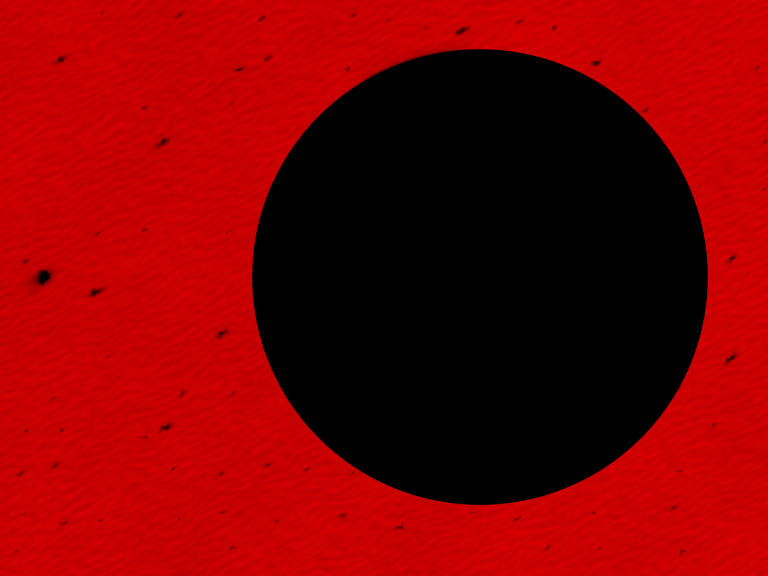
Write a WebGL 2 fragment shader that draws this background.

```glsl
#version 300 es
precision highp float;

uniform vec2 u_resolution;
out vec4 fragColor;

const vec3 DEEP_RED = vec3(0.785, 0.0, 0.002);
const vec2 DISC_CENTER = vec2(0.8333, 0.519);
const float DISC_RADIUS = 0.3955;
const float GRAIN_ANGLE = 0.55;

// Main pits: position and half length
const int PIT_COUNT = 12;
const vec3 PITS[PIT_COUNT] = vec3[](
    vec3(0.167, 0.493, 0.018), vec3(0.384, 0.420, 0.016),
    vec3(0.288, 0.257, 0.016), vec3(0.300, 0.184, 0.008),
    vec3(0.283, 0.752, 0.017), vec3(0.415, 0.880, 0.012),
    vec3(0.104, 0.896, 0.015), vec3(0.802, 0.946, 0.015),
    vec3(1.035, 0.891, 0.012), vec3(1.271, 0.550, 0.012),
    vec3(1.269, 0.377, 0.015), vec3(0.693, 0.085, 0.009));

vec2 hash2(vec2 p) {
    vec3 q = fract(p.xyx * vec3(0.1031, 0.1030, 0.0973));
    q += dot(q, q.yzx + 33.33);
    return fract((q.xx + q.yz) * q.zy);
}

vec2 rotate(vec2 p, float angle) {
    float c = cos(angle), s = sin(angle);
    return vec2(c * p.x + s * p.y, c * p.y - s * p.x);
}

float cornerSlope(vec2 cell, vec2 offset) {
    float angle = 6.2832 * hash2(cell).x;
    return dot(vec2(cos(angle), sin(angle)), offset);
}

float gradientNoise(vec2 p) {
    vec2 i = floor(p), f = p - i;
    vec2 u = f * f * f * (f * (f * 6.0 - 15.0) + 10.0);
    vec2 e = vec2(1.0, 0.0);
    float low = mix(cornerSlope(i, f), cornerSlope(i + e, f - e), u.x);
    float high = mix(cornerSlope(i + e.yx, f - e.yx), cornerSlope(i + 1.0, f - 1.0), u.x);
    return mix(low, high, u.y);
}

// Fine stretched grain, lit from one side like an embossed surface
float grain(vec2 p, float angle) {
    vec2 q = rotate(p, angle);
    q.y += 0.012 * gradientNoise(p * 14.0);
    vec2 s = q * vec2(38.0, 105.0) + 40.0;
    float relief = gradientNoise(s) - gradientNoise(s + vec2(0.2, 0.5));
    return 0.6 * relief + 0.45 * gradientNoise(s * 1.9 + 17.0);
}

// Soft dark mark stretched along the grain
float pit(vec2 offset, float size, float angle, float stretch) {
    vec2 q = rotate(offset, angle) / (size * vec2(1.0, 1.0 / stretch));
    return exp(-1.6 * dot(q, q));
}

// Small random pits, one candidate per cell
float scatteredPits(vec2 p, float density, float chance, float angle) {
    vec2 cell = floor(p * density);
    vec2 pick = hash2(cell + 7.0);
    vec2 center = (cell + 0.3 + 0.4 * hash2(cell + 31.0)) / density;
    float size = mix(0.004, 0.009, pick.y);
    return step(pick.x, chance) * pit(p - center, size, angle, 2.2);
}

void main() {
    vec2 p = gl_FragCoord.xy / u_resolution.y;
    float pixel = 1.0 / u_resolution.y;

    // Red surface with broad mottling and fine grain
    float steepness = 0.3 * smoothstep(0.9, 1.3, p.x) * p.y;
    float tone = 1.0 + 0.14 * grain(p, GRAIN_ANGLE);
    tone += 0.035 * gradientNoise(p * 5.0) + 0.03 * gradientNoise(rotate(p, GRAIN_ANGLE) * vec2(12.0, 28.0));
    tone += 0.025 * smoothstep(0.3, 1.2, p.x) - 0.01;

    // Ragged pits
    vec2 ragged = p + 0.006 * vec2(gradientNoise(p * 90.0), gradientNoise(p * 90.0 + 50.0));
    float pitAngle = GRAIN_ANGLE + steepness;
    float dark = 0.45 * scatteredPits(ragged, 14.0, 0.3, pitAngle);
    for (int i = 0; i < PIT_COUNT; i++) {
        vec2 offset = ragged - PITS[i].xy;
        dark += 0.5 * pit(offset, PITS[i].z, pitAngle, 2.8);
        dark += 0.3 * pit(offset, PITS[i].z * 0.5, pitAngle, 1.8);
    }
    vec2 deepest = ragged - vec2(0.077, 0.519);
    dark += 1.4 * pit(deepest, 0.013, GRAIN_ANGLE, 1.3);
    dark += 0.3 * pit(deepest + vec2(0.008, 0.004), 0.03, GRAIN_ANGLE, 2.0);

    // Black disc with a faint shadow along its upper left rim
    vec2 fromDisc = p - DISC_CENTER;
    float edge = length(fromDisc) - DISC_RADIUS;
    float facing = dot(normalize(fromDisc), normalize(vec2(-0.3, 0.95)));
    dark += 0.45 * smoothstep(0.95, 1.0, facing) * exp(-max(edge, 0.0) * 220.0);

    vec3 color = DEEP_RED * tone * (1.0 - clamp(dark, 0.0, 1.0));
    color *= smoothstep(-0.7 * pixel, 0.7 * pixel, edge);
    fragColor = vec4(color, 1.0);
}
```
